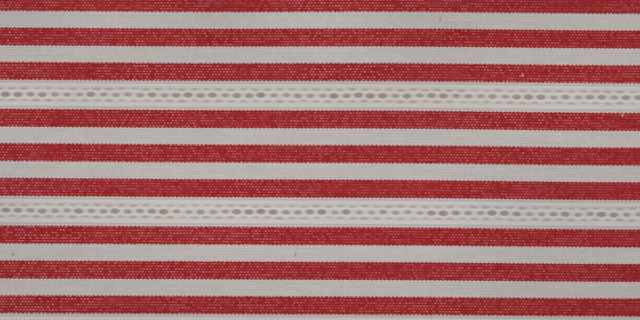
Write a WebGL 1 fragment shader that draws this texture.

```glsl
precision highp float;
// Woven cotton cloth: red stripes in groups of three, parted by pale openwork braid.
uniform vec2 u_resolution;

// Layout, in canvas heights; offsets run downward from the top
const float PERIOD = 0.3650;      // one group of three stripes plus a braid
const float START = 0.3410;       // first stripe of a group, at the left edge
const float PITCH = 0.1083;       // stripe to stripe inside a group
const float STRIPE = 0.0555;      // stripe width
const float TILT = 0.0055;        // fall of the stripes to the right
const float BRAID_MID = 0.3180;   // braid centre within the period
const float BRAID_HALF = 0.0385;
const float WRAP = 0.005;         // margin that keeps edges off the period seam
const vec2 THREAD = vec2(0.0100, 0.0086);
const vec2 HOLE = vec2(0.0380, 0.0215);   // spacing of the braid holes

const vec3 WHITE = vec3(0.735, 0.715, 0.705);
const vec3 WHITE_SHADE = vec3(0.655, 0.625, 0.605);
const vec3 RED = vec3(0.585, 0.165, 0.178);
const vec3 RED_DEEP = vec3(0.530, 0.105, 0.120);
const vec3 RED_PALE = vec3(0.690, 0.400, 0.405);
const vec3 HOLE_TONE = vec3(0.530, 0.480, 0.455);
const vec3 PAD_LIGHT = vec3(0.790, 0.770, 0.750);

float hash(vec2 p) {
  vec3 q = fract(vec3(p.xyx) * 0.1031);
  q += dot(q, q.yzx + 33.33);
  return fract((q.x + q.y) * q.z);
}

float noise(vec2 p) {
  vec2 i = floor(p), f = fract(p);
  f = f * f * (3.0 - 2.0 * f);
  return mix(mix(hash(i), hash(i + vec2(1.0, 0.0)), f.x),
             mix(hash(i + vec2(0.0, 1.0)), hash(i + vec2(1.0, 1.0)), f.x), f.y);
}

// Soft ellipse: 1 inside, 0 outside
float ellipse(vec2 p, vec2 radius, float soft) {
  float d = (length(p / radius) - 1.0) * radius.y;
  return 1.0 - smoothstep(-soft, soft, d);
}

// Braid: a middle row of open holes between staggered rows of narrow slits
vec3 braid(vec2 p, float group, float soft, vec3 cloth) {
  float inside = 1.0 - smoothstep(BRAID_HALF - soft, BRAID_HALF + soft, abs(p.y));
  float relief = 0.5 + 0.5 * cos(6.2832 * p.y / HOLE.y);
  vec3 col = mix(cloth, PAD_LIGHT, inside * (0.2 + 0.4 * (1.0 - relief)));
  for (int i = -1; i <= 1; i++) {
    float row = float(i);
    float outer = abs(row);
    float x = p.x / HOLE.x + 0.5 * outer;
    float r = hash(vec2(floor(x), row + 7.0 * group + 40.0));
    vec2 q = vec2((fract(x) - 0.5) * HOLE.x, p.y - row * HOLE.y * 0.85);
    q += (vec2(r, fract(r * 7.3)) - 0.5) * vec2(0.004, 0.003);
    vec2 radius = mix(vec2(0.0125, 0.0072), vec2(0.0115, 0.0042), outer);
    radius *= 0.85 + 0.3 * r;
    float rim = ellipse(q - vec2(0.0, 0.004), radius * 1.25, soft * 1.5);
    col = mix(col, PAD_LIGHT, 0.45 * rim);
    float depth = mix(0.85, 0.50, outer) * (0.7 + 0.3 * r);
    col = mix(col, HOLE_TONE, depth * ellipse(q, radius, soft));
  }
  // Shaded ribs along both borders
  float rib = 1.0 - smoothstep(0.001, 0.002 + soft, abs(abs(p.y) - BRAID_HALF));
  return mix(col, WHITE_SHADE, 0.55 * rib);
}

void main() {
  vec2 p = gl_FragCoord.xy / u_resolution.y;
  float width = u_resolution.x / u_resolution.y;
  float soft = max(1.0 / u_resolution.y, 0.0015);

  // Gentle sag of the cloth, then the place within the repeat
  float sag = 0.005 * (noise(p * vec2(1.6, 2.0) + 3.0) - 0.5);
  float down = 1.0 - p.y - TILT * p.x + sag;
  float shifted = down - START + WRAP;
  float group = floor(shifted / PERIOD);
  float s = mod(shifted, PERIOD) - WRAP;
  float stripe = clamp(floor((s + WRAP) / PITCH), 0.0, 2.0);

  // Plain weave: staggered thread crossings, each slightly different
  vec2 g = vec2(p.x, down) / THREAD;
  g.x += 0.5 * mod(floor(g.y), 2.0);
  vec2 cell = floor(g) + 50.0;
  float crossing = 1.0 - smoothstep(0.15, 0.55, length(fract(g) - 0.5));
  float r = hash(cell);
  float slub = noise(vec2(p.x * 9.0, down * 110.0));
  float patchy = noise(p * 5.0 + 11.0);

  vec3 white = mix(WHITE_SHADE, WHITE, 0.38 + 0.35 * crossing + 0.25 * r + 0.25 * (slub - 0.5));

  // Pale weft shows through the red, more so toward the left
  float showing = crossing * r * (0.65 + 0.45 * patchy) * (1.1 - 0.25 * p.x / width);
  vec3 red = mix(RED_DEEP, RED, 0.35 + 0.65 * slub);
  red = mix(red, RED_PALE, clamp(showing * 1.1, 0.0, 1.0));

  // Stripes with a finely toothed edge
  float tooth = 0.0012 * cos(6.2832 * p.x / (1.3 * THREAD.x));
  float edge = abs(s - stripe * PITCH - 0.5 * STRIPE) - 0.5 * STRIPE + tooth;
  float redness = 1.0 - smoothstep(-soft, soft, edge);
  vec3 cloth = braid(vec2(p.x, s - BRAID_MID), group, soft, white);
  vec3 col = mix(cloth, red, redness);

  // Sparse flecks, dark or light
  vec2 f = p * 7.0;
  vec2 id = floor(f) + 90.0;
  float pick = hash(id);
  vec2 spot = fract(f) - 0.25 - 0.5 * vec2(hash(id + 17.0), hash(id + 31.0));
  float fleck = step(0.94, pick) * ellipse(spot / 7.0, vec2(0.0035, 0.0060), soft);
  col = mix(col, mix(HOLE_TONE, WHITE, step(0.97, pick)), 0.6 * fleck);

  // Soft creases and falloff toward the corners
  vec2 c = vec2(p.x / width, p.y) - 0.5;
  float light = 1.02 - 0.12 * dot(c, c) + 0.05 * (noise(p * 3.0 + 21.0) - 0.5);
  gl_FragColor = vec4(col * light, 1.0);
}
```
